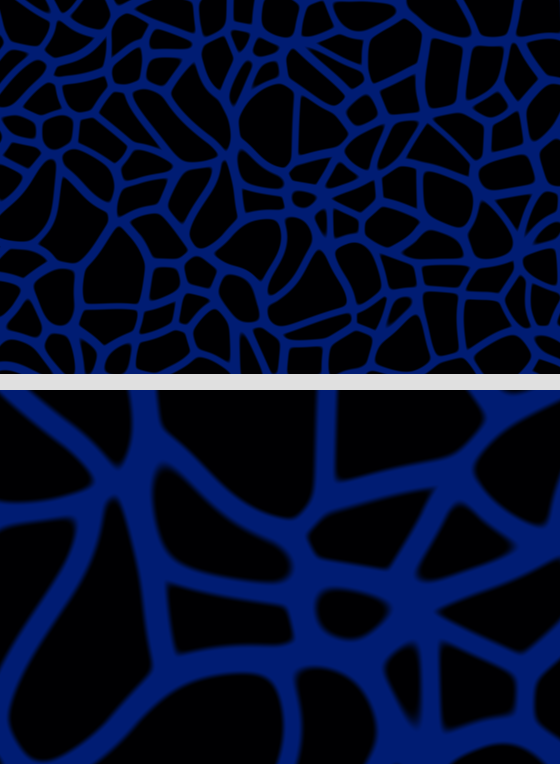
Top: the whole. Bottom: its middle third, enlarged.
Write a Shadertoy shader that draws this pattern.

```glsl
// Net of curved blue veins around dark, rounded irregular cells
#define CELLS 9.8        // grid cells per canvas height
#define JITTER 0.9       // scatter of the seeds inside the grid
#define DROPOUT 0.25     // share of grid cells without a seed
#define WARP_SIZE 1.1    // strength of the bending, in grid cells
#define WARP_FREQ 0.55   // bends per grid cell
#define HALF_VEIN 0.0097 // mean half width of a vein, in canvas heights
#define VEIN_VARY 0.6    // spread of the vein widths
#define ROUND_MIN 0.002  // corner rounding, in canvas heights
#define ROUND_MAX 0.009
#define SOFTNESS 0.0036  // half width of the soft edge, in canvas heights

const vec3 VEIN_BLUE = vec3(0.0, 0.11, 0.452);
const vec3 CELL_BLACK = vec3(0.0, 0.0, 0.006);

float hash(vec2 p) {
    return fract(sin(dot(p, vec2(127.1, 311.7))) * 43758.5453);
}

vec2 hash2(vec2 p) {
    return vec2(hash(p), hash(p + vec2(37.3, 91.7)));
}

vec2 noise2(vec2 p) {
    vec2 i = floor(p), f = fract(p);
    f = f * f * (3.0 - 2.0 * f);
    return mix(mix(hash2(i), hash2(i + vec2(1, 0)), f.x),
               mix(hash2(i + vec2(0, 1)), hash2(i + vec2(1, 1)), f.x), f.y);
}

// Bent grid coordinates of a point on the canvas
vec2 bend(vec2 p) {
    vec2 g = p * CELLS + 20.0;
    return g + WARP_SIZE * (noise2(g * WARP_FREQ) - 0.5);
}

bool hasSeed(vec2 id) {
    return hash(id + 53.9) > DROPOUT;
}

vec2 seedAt(vec2 id) {
    return id + 0.5 + JITTER * (hash2(id) - 0.5);
}

// Signed distance to the veins in canvas heights, positive inside a cell
float veinDistance(vec2 p) {
    vec2 g = bend(p), base = floor(g);

    // Local stretch of the bending, used to measure on the canvas
    float e = 0.001;
    vec2 dx = (bend(p + vec2(e, 0)) - bend(p - vec2(e, 0))) / (2.0 * e);
    vec2 dy = (bend(p + vec2(0, e)) - bend(p - vec2(0, e))) / (2.0 * e);

    // Nearest seed
    vec2 home = base, toHome = vec2(9.0);
    for (int j = -2; j <= 2; j++)
    for (int i = -2; i <= 2; i++) {
        vec2 id = base + vec2(i, j);
        vec2 r = seedAt(id) - g;
        if (hasSeed(id) && dot(r, r) < dot(toHome, toHome)) {
            home = id;
            toHome = r;
        }
    }

    // Smooth minimum over all borders of the home cell
    float rounding = mix(ROUND_MIN, ROUND_MAX, hash(home + 7.7));
    float sum = 1e-20;
    for (int j = -3; j <= 3; j++)
    for (int i = -3; i <= 3; i++) {
        vec2 id = base + vec2(i, j);
        if (id == home || !hasSeed(id)) continue;
        vec2 r = seedAt(id) - g;
        vec2 n = normalize(r - toHome);
        float stretch = length(vec2(dot(dx, n), dot(dy, n)));
        float border = dot(0.5 * (r + toHome), n) / max(stretch, 0.2 * CELLS);
        float vary = 1.0 + VEIN_VARY * (hash(id + home) - 0.5);
        sum += exp(-(border - HALF_VEIN * vary) / rounding);
    }
    return -rounding * log(sum);
}

void mainImage(out vec4 fragColor, in vec2 fragCoord) {
    vec2 p = fragCoord / iResolution.y;
    float soft = max(SOFTNESS, 0.7 / iResolution.y);
    float inside = smoothstep(-soft, soft, veinDistance(p));
    fragColor = vec4(mix(VEIN_BLUE, CELL_BLACK, inside), 1.0);
}
```
